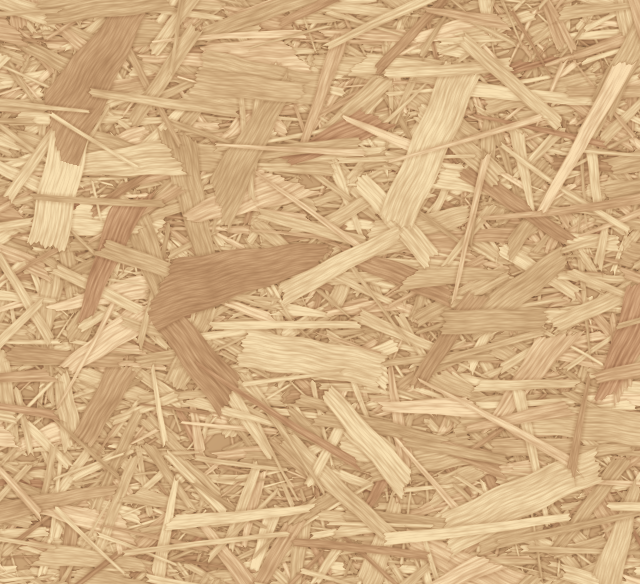
Give the GLSL for this texture, as a WebGL 1 fragment shader.

```glsl
precision highp float;
// Pressed strand board: jittered grids of wood chips are stacked from fine
// splinters up to broad flakes. Each chip has a bent, tapered outline, its own
// tone, straight grain with cellular fibres, and a soft contact shadow.
uniform vec2 u_resolution;

vec3 hash3(vec2 p) {
  vec3 q = fract(p.xyx * vec3(0.1031, 0.1030, 0.0973));
  q += dot(q, q.yxz + 33.33);
  return fract((q.xxy + q.yzz) * q.zyx);
}

// Cellular noise: distance to the nearest scattered point
float cellular(vec2 p) {
  vec2 base = floor(p);
  float nearest = 2.0;
  for (int j = -1; j <= 1; j++) {
    for (int i = -1; i <= 1; i++) {
      vec2 id = base + vec2(float(i), float(j));
      nearest = min(nearest, distance(p, id + hash3(id).xy));
    }
  }
  return nearest;
}

// Growth lines, short fibres and broad stains, p.x running along the chip
float grain(vec2 p, float seed, float strength) {
  float warp = 1.2 * sin(p.x * 13.0 + seed) + 0.5 * sin(p.x * 37.0 + seed * 3.0);
  float lines = sin(p.y * (420.0 + 9.0 * seed) + warp + 1.5 * sin(p.y * 170.0 + seed));
  float fine = sin(p.y * 1150.0 + warp * 1.7 + p.x * 20.0);
  float fibres = cellular(p * vec2(38.0, 300.0) + seed * 7.0) - 0.5;
  float stain = sin(p.x * 34.0 + seed * 5.0 + 2.0 * sin(p.y * 60.0 + seed));
  return strength * (0.05 * lines + 0.025 * fine) - 0.22 * fibres + 0.045 * stain;
}

// Tone 0 is deep brown, 1 is pale straw; redness shifts the hue
vec3 woodColor(float tone, float redness) {
  vec3 color = mix(vec3(0.51, 0.39, 0.27), vec3(0.95, 0.85, 0.67), tone);
  float middle = max(tone * (1.0 - tone), 0.0);
  return color - middle * vec3(0.0, 0.15, 0.22)
               + redness * vec3(0.005, -0.015, -0.005);
}

// Lays one grid of chips over the surface (x: tone, y: redness)
vec2 layChips(vec2 surface, vec2 p, float layer, float size,
              float presence, float slimness, float pixel) {
  vec2 cell = floor(p / size);
  for (int j = -1; j <= 1; j++) {
    for (int i = -1; i <= 1; i++) {
      vec2 id = cell + vec2(float(i), float(j));
      vec3 place = hash3(id + layer * vec2(71.0, 43.0));
      vec2 q = p - (id + 0.2 + 0.6 * place.xy) * size;
      if (place.z < presence && dot(q, q) < 1.4 * size * size) {
        vec3 form = hash3(id + layer * vec2(71.0, 43.0) + 311.0);
        vec3 look = hash3(id + layer * vec2(71.0, 43.0) + 719.0);
        float seed = 40.0 * look.z;

        // Mostly level directions, with some steep ones
        float turn = form.x * 2.0 - 1.0;
        float angle = turn * (0.55 + 0.95 * turn * turn);
        float c = cos(angle);
        float s = sin(angle);
        q = vec2(c * q.x + s * q.y, c * q.y - s * q.x);

        // Slightly bent, tapered outline with rough, slanted ends
        float halfLength = size * mix(0.5, 1.0, form.y);
        float halfWidth = halfLength * slimness * mix(0.45, 1.4, form.z * form.z);
        float along = q.x + (look.y - 0.5) * 2.2 * q.y
                    + 0.003 * sin(q.y * 260.0 + seed)
                    + 0.0015 * sin(q.y * 830.0 + seed);
        float across = q.y + (look.z - 0.5) * 0.6 * q.x * q.x
                     + halfWidth * 0.05 * sin(q.x / size * 9.0 + seed);
        float taper = 1.0 + (look.y - 0.5) * 1.2 * q.x / halfLength;
        float edge = max(abs(along) - halfLength, abs(across) - halfWidth * taper);

        // Contact shadow, then the chip itself
        float reach = 0.003 + 0.025 * size;
        surface.x -= 0.15 * (1.0 - smoothstep(0.0, reach, edge));
        float cover = 1.0 - smoothstep(-0.9 * pixel, 0.9 * pixel, edge);
        if (cover > 0.0) {
          float dark = smoothstep(0.89, 0.98, look.x);
          float tone = 0.66 + 0.32 * fract(look.x * 7.0) - 0.42 * dark;
          tone += grain(vec2(q.x, across), seed, 0.4 + look.y);
          tone -= 0.06 * smoothstep(-0.003, 0.0, edge);
          float redness = dark + 0.8 * step(0.8, look.y);
          surface = mix(surface, vec2(tone, redness), cover);
        }
      }
    }
  }
  return surface;
}

void main() {
  vec2 p = gl_FragCoord.xy / u_resolution.x;
  float pixel = 1.0 / u_resolution.x;
  vec2 surface = vec2(0.6, 0.3);

  // Broad flakes alternate with thin splinters, growing toward the top
  for (int k = 0; k < 16; k++) {
    float layer = float(k);
    float rise = layer / 15.0;
    float size = mix(0.045, 0.15, rise * rise);
    float presence = mix(1.0, 0.5, rise);
    float slimness = mod(layer, 2.0) < 0.5 ? 0.21 : 0.07;
    vec2 shift = hash3(vec2(layer, 5.0)).xy;
    surface = layChips(surface, p + shift, layer, size, presence, slimness, pixel);
  }

  // Faint mottling over the whole board
  float mottle = sin(p.x * 23.0 + 2.0 * sin(p.y * 19.0)) * sin(p.y * 31.0 + p.x * 11.0);
  float tone = clamp(surface.x + 0.03 * mottle, -0.25, 1.06);
  gl_FragColor = vec4(woodColor(tone, surface.y), 1.0);
}
```
